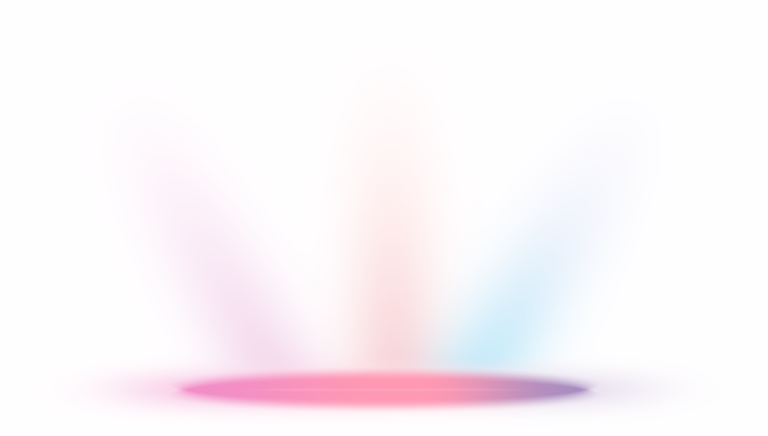
Write a WebGL 2 fragment shader that draws this background.

```glsl
#version 300 es
precision highp float;
// Three soft spotlights rise from a glowing stage disc on a white ground.
// Each beam is a blurred segment that fades upward; the disc is a soft ellipse
// with a left-to-right colour ramp. Units are canvas heights, x = 0 at centre.

uniform vec2 u_resolution;
out vec4 fragColor;

const vec3 WHITE = vec3(1.0, 0.997, 1.0);

// Beams: foot, head and colours at foot and head
const int BEAM_COUNT = 3;
const vec2 FEET[BEAM_COUNT] = vec2[](vec2(-0.25, 0.138), vec2(0.022, 0.138), vec2(0.215, 0.138));
const vec2 HEADS[BEAM_COUNT] = vec2[](vec2(-0.63, 0.83), vec2(0.012, 0.93), vec2(0.635, 0.83));
const vec3 FOOT_COLORS[BEAM_COUNT] = vec3[](vec3(0.955, 0.86, 0.93), vec3(0.975, 0.84, 0.85), vec3(0.77, 0.925, 0.98));
const vec3 HEAD_COLORS[BEAM_COUNT] = vec3[](vec3(0.97, 0.86, 0.94), vec3(1.0, 0.87, 0.86), vec3(0.89, 0.91, 0.98));
const float BEAM_WIDTH = 0.108;
const vec2 BEAM_CUT = vec2(0.10, 0.19);

// Stage disc and its halo
const vec2 DISC_CENTER = vec2(0.002, 0.106);
const vec2 DISC_RADII = vec2(0.465, 0.038);
const float DISC_BLUR = 0.017;
const vec2 HALO_RADII = vec2(0.59, 0.043);
const vec3 DISC_LEFT = vec3(0.945, 0.54, 0.77);
const vec3 DISC_MIDDLE = vec3(1.0, 0.58, 0.69);
const vec3 DISC_RIGHT = vec3(0.65, 0.53, 0.74);
const float LINE_WIDTH = 0.0025;

// Opacity of a beam: Gaussian across, fading along its length t
float beamOpacity(vec2 p, vec2 foot, vec2 head, out float t) {
    vec2 axis = head - foot;
    vec2 rel = p - foot;
    t = clamp(dot(rel, axis) / dot(axis, axis), 0.0, 1.0);
    float across = (rel.x * axis.y - rel.y * axis.x) / length(axis);
    float profile = exp(-pow(across / BEAM_WIDTH, 2.0));
    float fade = 1.0 - smoothstep(-0.15, 1.0, t) * 0.6 - 0.4 * t;
    return profile * fade * smoothstep(BEAM_CUT.x, BEAM_CUT.y, p.y);
}

// Approximate signed distance to an ellipse
float ellipseDistance(vec2 q, vec2 radii) {
    float k0 = length(q / radii);
    float k1 = length(q / (radii * radii));
    return k0 * (k0 - 1.0) / max(k1, 1e-4);
}

// Pink to coral to violet across the disc
vec3 discColor(float x) {
    vec3 color = mix(DISC_LEFT, DISC_MIDDLE, smoothstep(-0.42, 0.0, x));
    return mix(color, DISC_RIGHT, smoothstep(0.08, 0.44, x));
}

void main() {
    vec2 p = (gl_FragCoord.xy - vec2(0.5 * u_resolution.x, 0.0)) / u_resolution.y;
    vec3 color = WHITE;

    // Beams tint the ground by multiplication
    for (int i = 0; i < BEAM_COUNT; i++) {
        float t;
        float opacity = beamOpacity(p, FEET[i], HEADS[i], t);
        vec3 tint = mix(FOOT_COLORS[i], HEAD_COLORS[i], smoothstep(0.0, 0.7, t));
        color *= mix(vec3(1.0), tint, opacity);
    }

    // Halo around the disc
    vec2 q = p - DISC_CENTER;
    vec3 stage = discColor(q.x);
    vec2 h = q / HALO_RADII;
    float halo = exp(-pow(abs(h.x), 5.0) - h.y * h.y);
    color = mix(color, stage, halo * mix(0.52, 0.32, smoothstep(-0.2, 0.45, q.x)));

    // Disc body
    float d = ellipseDistance(q, DISC_RADII);
    color = mix(color, stage, 0.93 * smoothstep(DISC_BLUR, -DISC_BLUR, d));

    // Faint highlight line along the middle
    float line = exp(-pow(q.y / LINE_WIDTH, 2.0)) * smoothstep(0.36, 0.2, abs(q.x));
    color = mix(color, WHITE, 0.12 * line);

    fragColor = vec4(color, 1.0);
}
```
